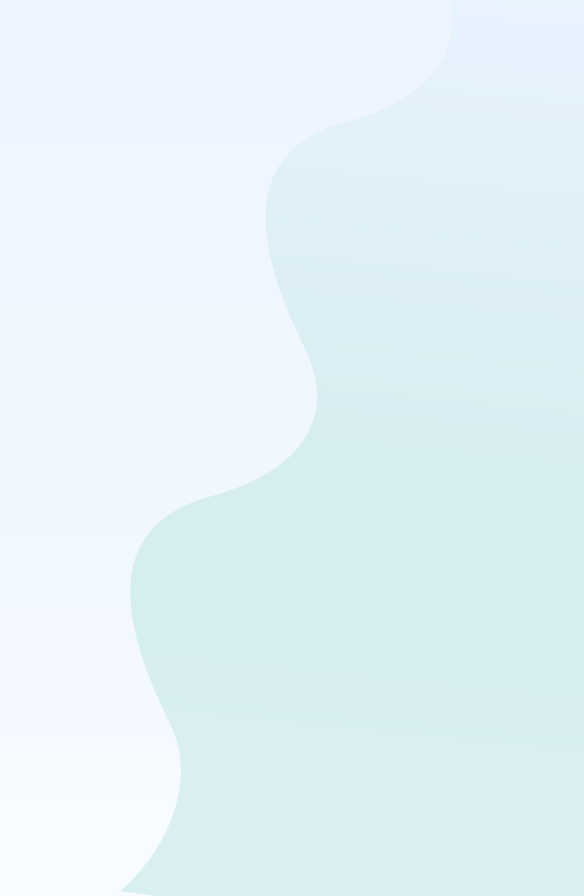
A Shadertoy shader for this background:

```glsl
// Draws a pale blue field with a flowing, wavy teal gradient panel on the right.

#define CANVAS_HEIGHT 768.0
#define WAVE_STEP vec2(-116.0, 321.0)
#define WAVE_START vec2(262.0, 300.0)
#define WAVE_MIDDLE vec2(182.0, 425.0)
#define PANEL_TIP vec2(103.0, 764.0)
#define BASE_SLOPE 0.125
#define GRADIENT_TILT 0.1

vec2 bezier(vec2 a, vec2 b, vec2 c, vec2 d, float t) {
    float s = 1.0 - t;
    return s * s * s * a + 3.0 * s * t * (s * b + t * c) + t * t * t * d;
}

vec2 bezierTangent(vec2 a, vec2 b, vec2 c, vec2 d, float t) {
    float s = 1.0 - t;
    return s * s * (b - a) + 2.0 * s * t * (c - b) + t * t * (d - c);
}

// Signed distance estimate to a curve that always descends; positive on its right.
float curveSide(vec2 p, vec2 a, vec2 b, vec2 c, vec2 d) {
    float low = 0.0, high = 1.0;
    for (int i = 0; i < 18; i++) {
        float middle = 0.5 * (low + high);
        if (bezier(a, b, c, d, middle).y < p.y) low = middle;
        else high = middle;
    }
    float t = 0.5 * (low + high);
    vec2 tangent = normalize(bezierTangent(a, b, c, d, t));
    return (p.x - bezier(a, b, c, d, t).x) * tangent.y;
}

// Two repeating waves, then a sweep down to the tip.
float waveSide(vec2 p) {
    float wave = floor((p.y - WAVE_START.y) / WAVE_STEP.y);
    vec2 waveEnd = WAVE_START + WAVE_STEP;
    if (wave > 0.5)
        return curveSide(p, waveEnd, vec2(168.0, 665.0), vec2(148.0, 724.0), PANEL_TIP);
    vec2 q = p - wave * WAVE_STEP;
    if (q.y < WAVE_MIDDLE.y)
        return curveSide(q, WAVE_START, vec2(290.0, 360.0), vec2(255.0, 405.0), WAVE_MIDDLE);
    return curveSide(q, WAVE_MIDDLE, vec2(100.0, 447.0), vec2(92.0, 513.0), waveEnd);
}

vec3 fieldColor(float y) {
    vec3 color = mix(vec3(0.933, 0.961, 1.0), vec3(0.943, 0.969, 1.0), smoothstep(0.0, 400.0, y));
    color = mix(color, vec3(0.955, 0.975, 1.0), smoothstep(380.0, 610.0, y));
    return mix(color, vec3(0.965, 0.988, 1.0), smoothstep(590.0, 710.0, y));
}

vec3 panelColor(vec2 p) {
    float y = p.y - GRADIENT_TILT * (p.x - 400.0);
    vec3 color = mix(vec3(0.908, 0.952, 0.998), vec3(0.875, 0.940, 0.969), clamp(y / 200.0, 0.0, 1.0));
    color = mix(color, vec3(0.839, 0.933, 0.939), smoothstep(150.0, 470.0, y));
    return mix(color, vec3(0.855, 0.937, 0.949), smoothstep(480.0, 740.0, y));
}

void mainImage(out vec4 fragColor, in vec2 fragCoord) {
    // Design units, measured down from the top left.
    float pixel = CANVAS_HEIGHT / iResolution.y;
    vec2 p = vec2(fragCoord.x, iResolution.y - fragCoord.y) * pixel;

    // The panel lies right of the waves and above its sloping base.
    float base = PANEL_TIP.y + BASE_SLOPE * (p.x - PANEL_TIP.x) - p.y;
    float panel = min(waveSide(p), base);
    float coverage = smoothstep(-0.7 * pixel, 0.7 * pixel, panel);

    fragColor = vec4(mix(fieldColor(p.y), panelColor(p), coverage), 1.0);
}
```
